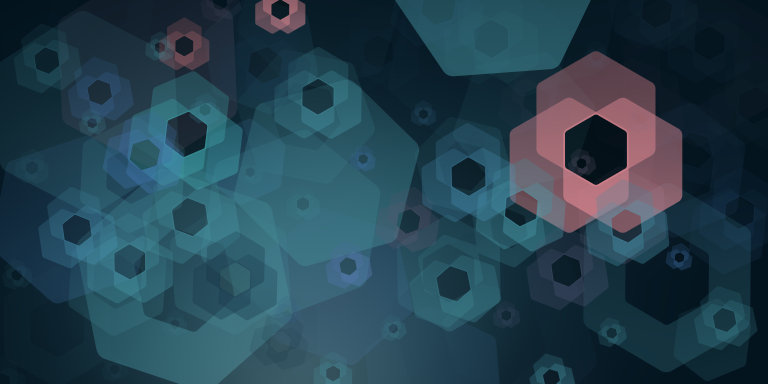
Write a Shadertoy shader that draws this background.

```glsl
// Translucent rounded hexagons drifting over a dark teal glow.
// Large plates and three-petal rosettes are scattered by a low-discrepancy
// sequence and faded by a density field that follows a diagonal band.

const vec3 NIGHT = vec3(0.01, 0.075, 0.115);
const vec3 DEEP  = vec3(0.07, 0.17, 0.24);
const vec3 TEAL  = vec3(0.25, 0.53, 0.58);
const vec3 BLUE  = vec3(0.22, 0.40, 0.60);
const vec3 MAUVE = vec3(0.42, 0.36, 0.46);
const vec3 ROSE  = vec3(0.92, 0.56, 0.60);
const vec3 CYAN  = vec3(0.27, 0.70, 0.73);

vec4 hash4(float n) {
    return fract(sin(n * vec4(12.99, 78.23, 37.72, 93.99) + 1.7) * 43758.5);
}

vec2 gradientAt(vec2 cell) {
    float a = 6.2832 * hash4(dot(cell, vec2(1.0, 57.0))).x;
    return vec2(cos(a), sin(a));
}

// Gradient noise, roughly -0.7 to 0.7
float gradientNoise(vec2 p) {
    vec2 i = floor(p), f = fract(p), e = vec2(1.0, 0.0);
    vec2 u = f * f * f * (f * (f * 6.0 - 15.0) + 10.0);
    float a = dot(gradientAt(i), f);
    float b = dot(gradientAt(i + e.xy), f - e.xy);
    float c = dot(gradientAt(i + e.yx), f - e.yx);
    float d = dot(gradientAt(i + e.xx), f - e.xx);
    return mix(mix(a, b, u.x), mix(c, d, u.x), u.y);
}

mat2 rotation(float a) {
    return mat2(cos(a), sin(a), -sin(a), cos(a));
}

// Distance to a pointy-top hexagon of given apothem with rounded corners
float hexagon(vec2 p, float apothem) {
    const vec3 k = vec3(-0.8660, 0.5, 0.57735);
    float corner = 0.13 * apothem, r = apothem - corner;
    p = abs(p.yx);
    p -= 2.0 * min(dot(k.xy, p), 0.0) * k.xy;
    p -= vec2(clamp(p.x, -k.z * r, k.z * r), r);
    return length(p) * sign(p.y) - corner;
}

float fill(float d) {
    return clamp(0.5 - d * iResolution.y, 0.0, 1.0);
}

float segmentDistance(vec2 p, vec2 a, vec2 b) {
    vec2 ab = b - a;
    return length(p - a - ab * clamp(dot(p - a, ab) / dot(ab, ab), 0.0, 1.0));
}

// How strongly shapes show at a place
float density(vec2 p) {
    float band = segmentDistance(p, vec2(0.45, 0.55), vec2(1.5, 0.2));
    return 0.12 + 0.88 * smoothstep(0.0, 1.0, (0.56 - band) / 0.42);
}

// Mostly teal, then blue, mauve and a few deep tones; bluer on the right
vec3 tint(float h, float x) {
    h = mix(h, 0.62, 0.5 * smoothstep(1.1, 1.6, x));
    vec3 c = mix(TEAL, BLUE, smoothstep(0.42, 0.62, h));
    c = mix(c, MAUVE, smoothstep(0.70, 0.78, h));
    return mix(c, DEEP, step(0.88, h));
}

// Hexagonal ring whose opacity fades toward one side
void plate(inout vec3 col, vec2 p, float size, float hole, vec3 ink, float alpha) {
    float cover = fill(hexagon(p, size)) * (1.0 - fill(hexagon(p, hole)));
    float sheen = mix(0.55, 1.0, smoothstep(-size, size, p.x * 0.5 - p.y));
    col = mix(col, ink, cover * alpha * sheen);
}

// Three overlapping hexagons around a shared hexagonal opening
void rosette(inout vec3 col, vec2 p, float size, vec3 ink, float alpha) {
    if (length(p) > 1.9 * size) return;
    float hole = fill(hexagon(p, 0.52 * size));
    for (int k = 0; k < 3; k++) {
        float a = 1.5708 + 2.0944 * float(k);
        vec2 q = p - 0.52 * size * vec2(cos(a), sin(a));
        float cover = fill(hexagon(q, size)) * (1.0 - hole);
        float sheen = mix(0.75, 1.0, smoothstep(size, -size, q.y));
        col = mix(col, ink * (0.84 + 0.08 * float(k)), cover * alpha * sheen);
    }
    col *= 1.0 - 0.5 * alpha * hole;
}

void mainImage(out vec4 fragColor, in vec2 fragCoord) {
    vec2 p = fragCoord / iResolution.y;

    // Night ground with a central glow and cloudy mauve drift
    vec2 q = (p - vec2(0.8, 0.28)) * vec2(0.9, 1.25);
    float cloud = gradientNoise(p * 2.3 + 4.0);
    float glow = exp(-4.0 * dot(q, q)) * (0.85 + 0.25 * cloud);
    vec3 col = mix(NIGHT, vec3(0.17, 0.34, 0.41), glow);
    float drift = density(p) * smoothstep(-0.1, 0.5, gradientNoise(p * 1.9));
    col = mix(col, vec3(0.17, 0.19, 0.28), 0.45 * drift);

    // Large scattered plates
    for (int i = 0; i < 32; i++) {
        float n = float(i);
        vec4 h = hash4(n + 3.0);
        vec2 c = fract(n * vec2(0.7549, 0.5698) + 0.3) * vec2(2.0, 1.0);
        float size = mix(0.09, 0.26, h.x * h.x);
        vec2 local = rotation(0.7 * (h.y - 0.5)) * (p - c);
        plate(col, local, size, size * 0.5 * step(0.4, h.w), tint(h.z, c.x),
              density(c) * mix(0.2, 0.42, h.y));
    }

    // Broad focal plates and the pale light below them
    plate(col, rotation(-0.2) * (p - vec2(0.48, 0.27)), 0.26, 0.12, TEAL, 0.55);
    plate(col, rotation(0.45) * (p - vec2(1.29, 1.06)), 0.25, 0.0, TEAL, 0.55);
    plate(col, rotation(0.25) * (p - vec2(0.85, 0.55)), 0.22, 0.0, TEAL, 0.5);
    vec2 low = p - vec2(0.78, -0.05);
    col = mix(col, vec3(0.40, 0.56, 0.58), 0.45 * exp(-9.0 * dot(low, low)));

    // Focal rosettes
    rosette(col, p - vec2(1.552, 0.61), 0.155, ROSE, 0.58);
    rosette(col, rotation(0.12) * (p - vec2(0.485, 0.65)), 0.1, CYAN, 0.42);
    rosette(col, p - vec2(0.73, 0.975), 0.045, ROSE, 0.5);
    rosette(col, p - vec2(0.48, 0.88), 0.045, ROSE * 0.7, 0.4);

    // Small scattered rosettes
    for (int i = 0; i < 52; i++) {
        float n = float(i);
        vec4 h = hash4(n + 61.0);
        vec2 c = fract(n * vec2(0.7549, 0.5698) + 0.62) * vec2(2.0, 1.0);
        vec3 ink = tint(h.z, c.x) * mix(0.95, 1.3, h.w);
        rosette(col, rotation(0.5 * (h.y - 0.5)) * (p - c),
                mix(0.022, 0.085, h.x * h.x), ink, density(c) * mix(0.16, 0.42, h.w));
    }

    fragColor = vec4(clamp(col, 0.0, 1.0), 1.0);
}
```
